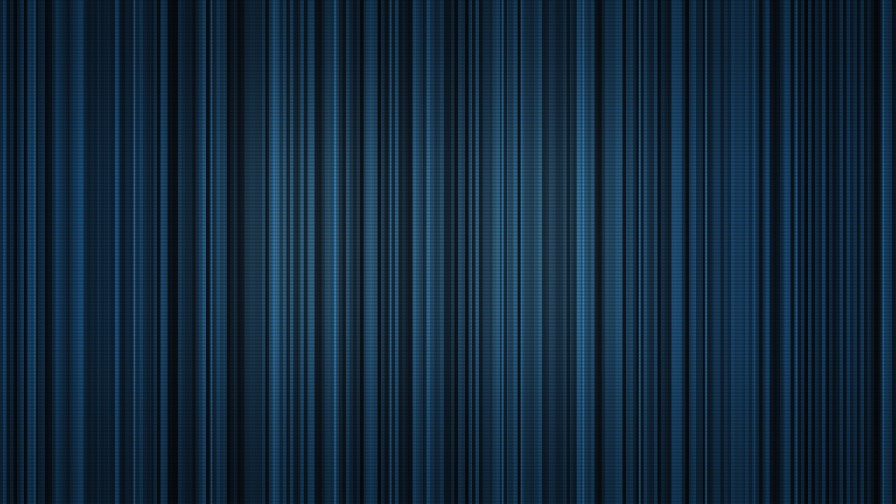
Write a Shadertoy shader that draws this background.

```glsl
float hash(float n) {
    uint h = uint(n) * 747796405u + 2891336453u;
    h = ((h >> ((h >> 28u) + 4u)) ^ h) * 277803737u;
    h = (h >> 22u) ^ h;
    return float(h >> 8u) / 16777216.0;
}

// Random vertical bands, blended over one pixel at each edge
float stripes(float x, float count, float seed) {
    float cell = floor(x * count);
    float blend = smoothstep(1.0 - min(count / iResolution.x, 1.0), 1.0, fract(x * count));
    return mix(hash(cell + seed), hash(cell + 1.0 + seed), blend);
}

float glow(vec2 uv, vec2 center, vec2 size) {
    vec2 d = (uv - center) / size;
    return exp(-dot(d, d));
}

// Soft vertical line that never gets thinner than a pixel
float line(float x, float center, float halfWidth) {
    float d = (x - center) / max(halfWidth, 0.6 / iResolution.x);
    return exp(-d * d);
}

void mainImage(out vec4 fragColor, in vec2 fragCoord) {
    vec2 uv = fragCoord / iResolution.xy;

    // Layered stripes, mostly hairlines
    float tone = 0.24 * stripes(uv.x, 171.0, 301.0)
               + 0.76 * stripes(uv.x, 256.0, 1733.0);
    tone = clamp((tone - 0.13) * 1.12, 0.0, 1.0);

    // Darker gaps between groups of stripes
    const float gaps[8] = float[8](0.072, 0.198, 0.275, 0.405, 0.498, 0.54, 0.672, 0.768);
    for (int i = 0; i < 8; i++) {
        tone *= 1.0 - 0.3 * line(uv.x, gaps[i], 0.007);
    }

    // Two central pools of light, fading to the top and bottom
    float pools = glow(uv, vec2(0.35, 0.54), vec2(0.13, 0.36))
                + glow(uv, vec2(0.60, 0.53), vec2(0.14, 0.38));
    float fade = 0.74 + 0.26 * smoothstep(0.0, 0.4, uv.y) * smoothstep(1.0, 0.6, uv.y);
    float sides = 1.0 - 0.12 * smoothstep(0.25, 0.5, abs(uv.x - 0.5));
    float light = fade * sides * (1.02 + 0.13 * pools);

    // Deep blue at the sides, grayer teal in the pools
    vec3 stripeBlue = mix(vec3(0.10, 0.31, 0.49), vec3(0.17, 0.36, 0.48), min(pools, 1.0));
    vec3 color = mix(vec3(0.030, 0.040, 0.055), stripeBlue, tone);
    color += vec3(0.016, 0.022, 0.026) * pools;

    // Bright accent lines
    const float accents[13] = float[13](0.039, 0.150, 0.236, 0.306, 0.374, 0.436, 0.561,
                                        0.582, 0.651, 0.714, 0.788, 0.889, 0.986);
    for (int i = 0; i < 13; i++) {
        float strength = 0.5 + 0.4 * hash(float(i) + 51.0);
        color = mix(color, vec3(0.17, 0.45, 0.66), strength * line(uv.x, accents[i], 0.0012));
    }

    // Fine woven rows
    float weave = sin(uv.y * 144.0 * 6.28318);
    color *= light * (1.0 + 0.10 * weave);

    fragColor = vec4(color, 1.0);
}
```
